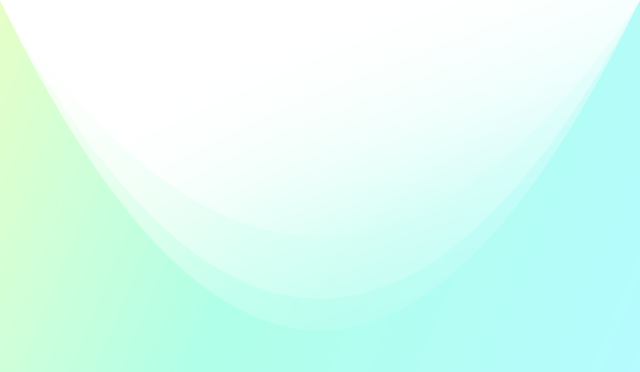
Give the GLSL for this background, as a Shadertoy shader.

```glsl
const vec3 LIME  = vec3(0.90, 1.00, 0.78);
const vec3 GREEN = vec3(0.81, 1.00, 0.85);
const vec3 MINT  = vec3(0.69, 1.00, 0.91);
const vec3 AQUA  = vec3(0.71, 0.985, 1.00);
const vec3 WHITE = vec3(1.0);

const vec2 RAMP_DIR = vec2(0.92, 0.222);   // direction of the colour ramp
const vec3 RAMP_STOPS = vec3(0.22, 0.50, 1.14);

const int BOWLS = 3;
const vec3 BOWL_DEPTH   = vec3(0.888, 0.803, 0.636);
const vec3 BOWL_OPACITY = vec3(0.72, 0.72, 1.12);  // opacity at the top centre
const vec3 BOWL_FADE    = vec3(1.17, 1.17, 2.75);  // opacity lost along FADE_DIR
const vec2 FADE_DIR = vec2(0.40, 0.583);

vec3 backgroundRamp(float t) {
    vec3 color = mix(LIME, GREEN, clamp(t / RAMP_STOPS.x, 0.0, 1.0));
    color = mix(color, MINT, clamp((t - RAMP_STOPS.x) / (RAMP_STOPS.y - RAMP_STOPS.x), 0.0, 1.0));
    return mix(color, AQUA, clamp((t - RAMP_STOPS.y) / (RAMP_STOPS.z - RAMP_STOPS.y), 0.0, 1.0));
}

// Coverage of a parabola hung from the two top corners
float bowlMask(vec2 p, float depth) {
    float u = 2.0 * p.x - 1.0;
    float inside = depth * (1.0 - u * u) - p.y;
    return clamp(inside / fwidth(inside) + 0.5, 0.0, 1.0);
}

void mainImage(out vec4 fragColor, in vec2 fragCoord) {
    // Canvas position, with y measured down from the top
    vec2 p = fragCoord / iResolution.xy;
    p.y = 1.0 - p.y;

    vec3 color = backgroundRamp(dot(p, RAMP_DIR));

    // Translucent white bowls, fading toward the lower right
    float fade = dot(p - vec2(0.5, 0.0), FADE_DIR);
    for (int i = 0; i < BOWLS; i++) {
        float opacity = clamp(BOWL_OPACITY[i] - BOWL_FADE[i] * fade, 0.0, 1.0);
        color = mix(color, WHITE, opacity * bowlMask(p, BOWL_DEPTH[i]));
    }

    fragColor = vec4(color, 1.0);
}
```
